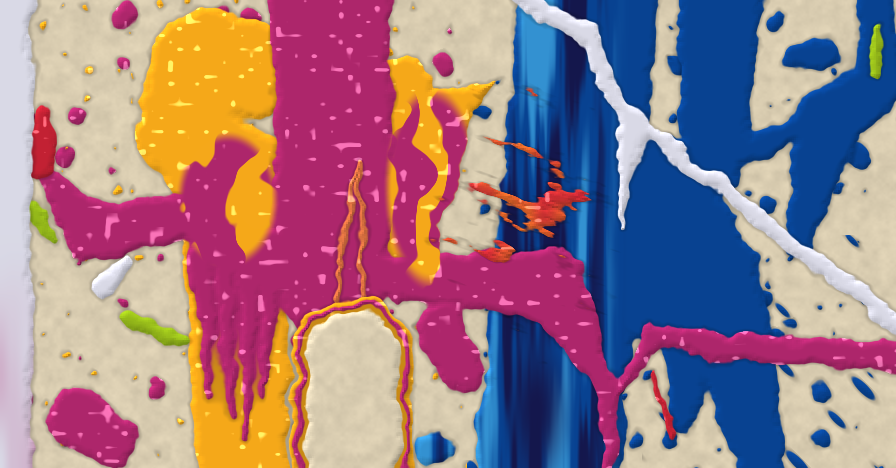
This texture is drawn by a WebGL 2 fragment shader. Its source:

```glsl
#version 300 es
precision highp float;
// Poured and splattered paint on a plaster wall. Chains of tapered strokes melt
// into one distance field per colour, roughened by noise and painted in lit layers.
uniform vec2 u_resolution;
out vec4 fragColor;

const float WIDTH = 7.68;   // canvas width in scene units
const float MELT = .09;     // blend radius between strokes
const float RAGGED = .13;   // edge displacement
const float RIM = .08;      // width of the lit paint edge
const vec3 WALL = vec3(.85, .8, .69);
const vec3 BLUE = vec3(.03, .26, .57);
const vec3 SKY = vec3(.2, .57, .82);
const vec3 NAVY = vec3(.08, .09, .3);
const vec3 MAGENTA = vec3(.68, .15, .42);
const vec3 YELLOW = vec3(.96, .66, .1);
const vec3 WHITE = vec3(.85, .85, .9);
const vec3 GREEN = vec3(.58, .72, .1);
const vec3 RED = vec3(.76, .13, .2);
float px, field;
vec2 q;      // ragged position
vec3 col;
vec3 brush;  // stroke end: x, y, radius

vec2 hash(vec2 p) {
 vec3 h = fract(p.xyx * vec3(.1031, .103, .0973));
 h += dot(h, h.yzx + 33.3);
 return fract((h.xx + h.yz) * h.zy);
}
float noise(vec2 p) {
 vec2 i = floor(p), f = fract(p), e = vec2(1, 0);
 f *= f * (3. - 2. * f);
 return mix(mix(hash(i).x, hash(i + e).x, f.x),
  mix(hash(i + e.yx).x, hash(i + e.xx).x, f.x), f.y);
}
float fbm(vec2 p) { return .6 * noise(p) + .28 * noise(p * 2.3) + .12 * noise(p * 5.1); }
float cover(float d) { return smoothstep(px, -px, d); }

// Begin a chain at x, y with radius r
void start(float x, float y, float r) { brush = vec3(x, y, r); }
// Tapered stroke from the brush to x, y, melted into the field
void to(float x, float y, float r) {
 vec3 next = vec3(x, y, r), v = next - brush;
 float t = clamp(dot(q - brush.xy, v.xy) / dot(v.xy, v.xy), 0., 1.);
 float d = length(q - brush.xy - v.xy * t) - brush.z - v.z * t;
 float h = max(MELT - abs(field - d), 0.) / MELT;
 field = min(field, d) - h * h * MELT * .25;
 brush = next;
}
float drops(vec2 p, float cell, float keep) {
 vec2 id = floor(p / cell), h = hash(id + cell * 71.);
 float r = cell * mix(.04, .26, h.y * h.y);
 return hash(id + 9.).x < keep ? length(p - (id + .3 + .4 * h) * cell) - r : 1.;
}
// Layer of colour c with a lit rim and a contact shadow; clears the field
void paint(vec3 c, float d) {
 vec2 slope = clamp(vec2(dFdx(d), dFdy(d)) / px, -1., 1.);
 c *= 1. + .3 * smoothstep(RIM, 0., -d) * dot(slope, vec2(-.4, .7));
 col *= 1. - .18 * smoothstep(RIM * .5, 0., d);
 col = mix(col, c, cover(d));
 field = 9.;
}
void yellowStrokes() {
 start(2.2, 3.4, .4); to(1.75, 3.5, .41); to(1.53, 2.9, .36);
 to(2., 2.45, .48); to(2.1, -.2, .38);
 start(3.45, 3.3, .24); to(3.5, 1.8, .28);
 start(4.25, 3.35, .01); to(3.8, 3., .22); to(3.65, 2.3, .22);
}
void magentaStrokes() {
 start(2.84, 4.3, .52); to(2.85, 2., .5); to(2.85, 1.5, .42); // central pour
 start(.4, 2.5, .07); to(.8, 2.02, .24);                      // left splash
 to(1.6, 2.15, .18); to(2.3, 1.75, .28);
 for (float i = 0.; i < 4.; i++) {                            // drips
  float x = 1.72 + .22 * i;
  start(x, 1.8, .12); to(mix(x, 2., .35), hash(vec2(i, 3)).x - .3, .025);
 }
 start(3.3, 1.65, .18); to(4.7, 1.55, .31); to(5.2, .7, .09); to(5.22, -.1, .05);
 start(5.27, .6, .04); to(5.6, 1.15, .08); to(6.1, 1.03, .11); to(7.8, .95, .13);
 start(3.78, 1.2, .22); to(3.95, .82, .17);                   // loose blobs
 start(.7, .4, .28); to(.95, .25, .22);
}
void blueStrokes() {
 field = max(4.06 + .1 * q.y - q.x, q.x - 5.32 - .08 * q.y);
 start(5.6, 2.5, .35); to(5.85, 1.65, .65); to(6.2, 1.35, .37); to(6.55, -.1, .2);
 start(5.9, 1., .2); to(5.86, .4, .1);
 start(6.18, 4.1, .36); to(6.1, 2.6, .27);
 start(7.5, 4.1, .13); to(7.5, 3.3, .2);                      // right splash
 to(7.1, 2.95, .28); to(6.85, 1.9, .11);
 start(6.38, 2.72, .13); to(6.9, 2.95, .09);
 start(6.8, 3.5, .09); to(7.1, 3.56, .13);
 start(3.7, .15, .13); to(3.75, .15, .13);
}
void main() {
 px = WIDTH / u_resolution.x;
 vec2 p = gl_FragCoord.xy * px;
 q = p + RAGGED * (vec2(fbm(p * 5.), fbm(p * 5. + 40.)) - .5);
 vec3 wall = WALL * (.94 + .12 * fbm(p * 12.));
 col = wall;
 // Scattered drops and slanted flicks
 bool right = p.x > 4.;
 paint(right ? BLUE : MAGENTA, drops(q, .4, .5));
 paint(right ? BLUE : YELLOW, drops(q + .13, .2, .2));
 float flick = drops(vec2((p.x - p.y) * .3, p.x + p.y), .24, .4);
 paint(BLUE, p.x > 5.5 && p.y < 2. ? flick : 1.);
 // Blue with vertical brush streaks
 float streak = fbm(p * vec2(8, .5));
 float brushed = smoothstep(5.4, 5., p.x);
 vec3 blue = mix(BLUE, SKY, brushed * smoothstep(.48, .72, streak));
 blue = mix(blue, NAVY, brushed * smoothstep(.45, .25, streak));
 blue = mix(blue, NAVY, smoothstep(.7, 0., length((p - vec2(4.6, .5)) * vec2(2, .8))));
 blueStrokes();
 paint(blue, field);
 // Yellow and magenta, marbled where they meet
 yellowStrokes();
 float yellow = field;
 paint(YELLOW, yellow);
 magentaStrokes();
 paint(MAGENTA, field);
 float vein = sin(p.x * 11. + 14. * fbm(p * vec2(2, 1.4)));
 float zone = min(length((p - vec2(3.7, 2.4)) / vec2(.42, .9)),
  length((p - vec2(1.95, 2.3)) / vec2(.45, .6)));
 vec3 marble = mix(YELLOW, MAGENTA, smoothstep(-.1, .15, vein));
 col = mix(col, marble, smoothstep(1., .8, zone) * cover(yellow));
 start(3.08, 2.6, .01); to(3., 1.5, .12);
 paint(mix(MAGENTA, YELLOW, .55), abs(field) - .025);
 // Arch of bare wall with a striped rim
 start(3.03, .95, .4); to(3.03, -1., .4);
 float arch = field;
 paint(YELLOW, arch - .12);
 paint(MAGENTA, abs(arch - .06) - .022);
 paint(wall, arch);
 // Ragged spray across the brushed blue
 float spray = fbm(vec2(p.x * 3. - p.y, p.y * 9. + p.x * 3.))
  - .25 * length((p - vec2(4.5, 2.15)) * vec2(1.7, 1.2));
 paint(mix(RED, YELLOW, .6 * noise(p * 6.)), (.53 - spray) * .3);
 // Red, green and white accents
 start(.38, 3., .08); to(.33, 2.6, .14);
 start(5.58, .8, .02); to(5.78, .3, .04);
 paint(RED, field);
 start(1.12, 1.27, .08); to(1.58, 1.08, .05);
 start(.33, 2.2, .09); to(.45, 1.97, .03);
 start(7.5, 3.75, .03); to(7.48, 3.4, .06);
 paint(GREEN, field);
 start(4.45, 4.05, .07); to(5., 3.72, .09); to(5.38, 3., .07); to(7.8, 1.15, .08);
 start(5.42, 2.95, .12); to(5.34, 2.1, .02);
 start(.9, 1.55, .09); to(1.05, 1.75, .07);
 paint(WHITE, field);
 // Pale strip at the left, then wet glints
 float stain = smoothstep(2., 0., p.y) * noise(p * vec2(9, 1));
 paint(mix(WHITE, MAGENTA, stain * .45), q.x - .28);
 col += .3 * smoothstep(.8, .92, noise(p * vec2(13, 17))) * smoothstep(.1, .3, col.r - col.g);
 fragColor = vec4(clamp(col, 0., 1.), 1);
}
```
